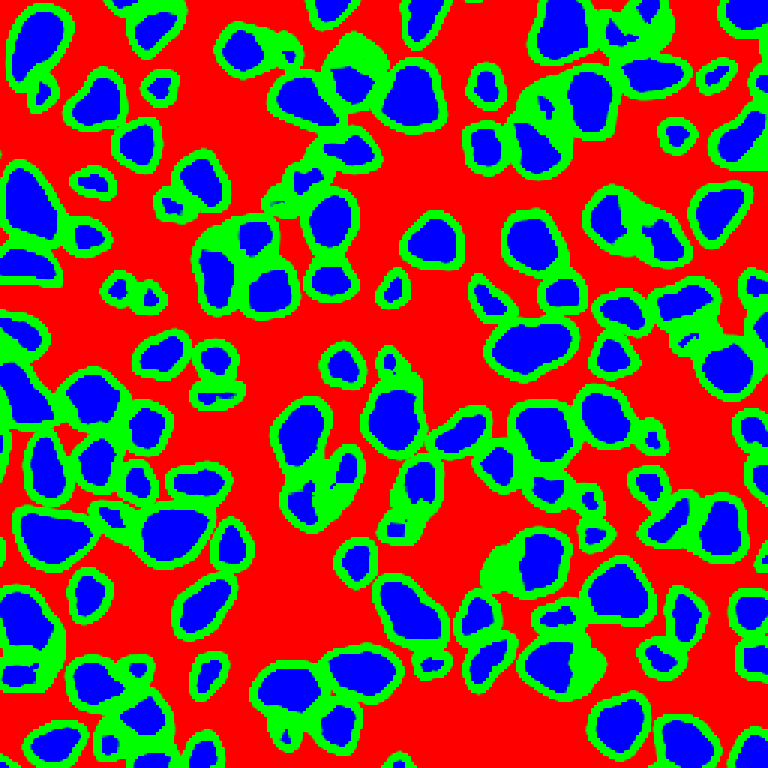
Reproduce this pattern procedurally as a WebGL 1 fragment shader.

```glsl
precision highp float;
// Scattered blue cells with green rims on a red ground.
// Bent, wobbly ellipses sit on a jittered grid; the two smallest distances
// cut touching cells apart, and a soft 256-step lattice gives stepped outlines.

uniform vec2 u_resolution;

float hash(vec2 p) {
  return fract(sin(dot(p, vec2(127.1, 311.7))) * 43758.5453);
}

// Approximate signed distance from p to the cell grown at grid node id
float cellDistance(vec2 p, vec2 id) {
  if (hash(id + 71.3) < 0.15) return 1.0;

  vec2 jitter = vec2(hash(id + 3.1), hash(id + 17.7)) - 0.5;
  vec2 q = p - (id + 0.5 + 0.78 * jitter) / 12.0;

  // Turn, then bend into a slight bean
  float turn = 6.2832 * hash(id + 29.4);
  float c = cos(turn), s = sin(turn);
  q = vec2(c * q.x + s * q.y, c * q.y - s * q.x) + 0.00001;
  q.y += (hash(id + 37.9) - 0.5) * 12.0 * (q.x * q.x - 0.0004);

  float radius = mix(0.024, 0.053, hash(id + 43.2));
  float stretch = mix(1.0, 1.3, hash(id + 53.6));
  vec2 axes = radius * vec2(stretch, 1.0 / stretch);

  // Egg-like and faintly angular outline
  float angle = atan(q.y, q.x);
  float phase = 6.2832 * hash(id + 61.8);
  float outline = 1.0 + 0.07 * cos(3.0 * angle + phase)
                      + 0.03 * cos(5.0 * angle - 2.0 * phase);

  float k0 = length(q / axes);
  float k1 = length(q / (axes * axes));
  return (k0 - outline) * k0 / k1;
}

// Position drawn towards the centres of a coarse lattice
vec2 stepped(vec2 p) {
  vec2 g = p * 256.0 - 0.5;
  return (floor(g) + 0.5 + smoothstep(0.25, 0.75, fract(g))) / 256.0;
}

void main() {
  vec2 p = stepped(gl_FragCoord.xy / min(u_resolution.x, u_resolution.y));
  vec2 node = floor(p * 12.0);

  // Nearest and second nearest cell
  float nearest = 1.0;
  float second = 1.0;
  for (int j = -1; j <= 1; j++) {
    for (int i = -1; i <= 1; i++) {
      float d = cellDistance(p, node + vec2(float(i), float(j)));
      second = min(second, max(nearest, d));
      nearest = min(nearest, d);
    }
  }

  // Rim follows both the outline and the seam between neighbours
  float inner = max(nearest, 0.5 * (nearest - second)) + 0.0118;
  float soft = 0.0006;

  vec3 ground = vec3(1.0, 0.0, 0.0);
  vec3 rim = vec3(0.0, 1.0, 0.0);
  vec3 core = vec3(0.0, 0.0, 1.0);
  vec3 color = mix(rim, ground, smoothstep(-soft, soft, nearest));
  color = mix(core, color, smoothstep(-soft, soft, inner));
  gl_FragColor = vec4(color, 1.0);
}
```
